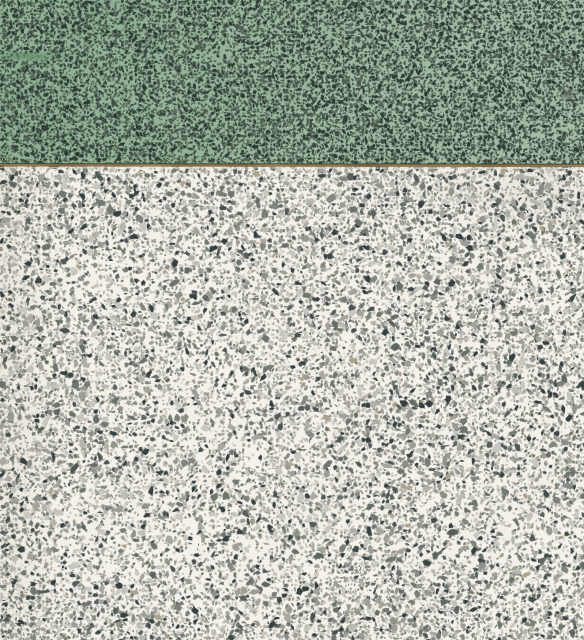
A Shadertoy shader for this texture:

```glsl
// Terrazzo floor: a green speckled band above a pale stone field, split by a brass strip.

float hash(vec2 p) {
    vec3 q = fract(vec3(p.xyx) * 0.1031);
    q += dot(q, q.yzx + 33.33);
    return fract((q.x + q.y) * q.z);
}

// Irregular five-sided stone, turned and stretched by its seed
float stoneDistance(vec2 p, float radius, vec2 seed) {
    float turn = 6.2832 * hash(seed + 3.1);
    float stretch = mix(0.66, 1.0, hash(seed + 8.7));
    p = mat2(cos(turn), sin(turn), -sin(turn), cos(turn)) * p;
    p *= vec2(stretch, 1.0 / stretch);
    float d = length(p) - radius * 1.05;
    for (int i = 0; i < 5; i++) {
        float k = float(i);
        float a = 1.2566 * (k + 0.7 * hash(seed + k * 5.3));
        float reach = radius * mix(0.55, 1.0, hash(seed + k * 9.1 + 2.0));
        d = max(d, dot(p, vec2(cos(a), sin(a))) - reach);
    }
    return d;
}

// One scattered layer: x is stone coverage, y its tone seed
vec2 stoneLayer(vec2 p, float count, float fill, float size, float seed) {
    vec2 cell = floor(p * count), nearest = vec2(1.0, 0.0);
    for (int y = -1; y <= 1; y++)
    for (int x = -1; x <= 1; x++) {
        vec2 id = cell + vec2(x, y) + 40.0 + seed * 173.0;
        if (hash(id + 0.5) > fill) continue;
        vec2 centre = cell + vec2(x, y) + 0.1 + 0.8 * vec2(hash(id + 11.3), hash(id + 27.9));
        float radius = size * mix(0.55, 1.15, hash(id + 61.7));
        float d = stoneDistance(p * count - centre, radius, id) / count;
        if (d < nearest.x) nearest = vec2(d, hash(id + 91.2));
    }
    float edge = max(0.0014, 0.7 / iResolution.y);
    return vec2(1.0 - smoothstep(-edge, edge, nearest.x), nearest.y);
}

float waves(vec2 p) {
    return (sin(p.x * 13.0 + 2.0 * sin(p.y * 9.0)) + sin(p.y * 17.0 + 2.0 * sin(p.x * 11.0 + 1.0))
        + 0.6 * sin(p.x * 31.0 - p.y * 27.0)) / 2.6;
}

// Soft oval spot
float spot(vec2 p, vec2 centre, vec2 size) {
    vec2 q = (p - centre) / size;
    return exp(-dot(q, q));
}

vec3 stoneColour(float tone) {
    vec3 c = mix(vec3(0.21, 0.25, 0.25), vec3(0.43, 0.46, 0.43), smoothstep(0.05, 0.3, tone));
    c = mix(c, vec3(0.62, 0.62, 0.59), smoothstep(0.3, 0.6, tone));
    c = mix(c, vec3(0.78, 0.78, 0.75), smoothstep(0.6, 0.85, tone));
    return mix(c, vec3(0.68, 0.64, 0.55), step(0.97, tone));
}

vec3 paleField(vec2 p) {
    // Sparse patches and crowded edges
    float sparse = spot(p, vec2(0.20, 0.56), vec2(0.11, 0.05))
        + spot(p, vec2(0.38, 0.12), vec2(0.10, 0.06))
        + spot(p, vec2(0.80, 0.16), vec2(0.10, 0.05))
        + spot(p, vec2(0.16, 0.15), vec2(0.10, 0.05))
        + 0.6 * spot(p, vec2(0.32, 0.35), vec2(0.12, 0.07));
    float crowd = smoothstep(0.55, 0.74, p.y) + smoothstep(0.10, 0.0, p.y);
    float density = 1.0 + 0.08 * waves(p) + 0.15 * crowd - 0.4 * sparse;

    vec3 col = vec3(0.955, 0.945, 0.915) + 0.006 * waves(p * 1.7);
    col -= vec3(0.03, 0.035, 0.045) * smoothstep(0.12, 0.0, p.x);
    col -= 0.04 * spot(p, vec2(0.82, 0.70), vec2(0.16, 0.05));

    vec2 s = stoneLayer(p, 170.0, 0.70 * density, 0.44, 1.0);
    col = mix(col, stoneColour(0.16 + 0.74 * s.y), s.x * 0.9);
    s = stoneLayer(p, 110.0, 0.64 * density, 0.44, 2.0);
    col = mix(col, stoneColour(0.02 + 0.96 * s.y), s.x);
    s = stoneLayer(p, 74.0, 0.38 * density, 0.43, 3.0);
    col = mix(col, stoneColour(s.y * 0.985), s.x);
    return col;
}

vec3 greenField(vec2 p) {
    vec3 col = mix(vec3(0.56, 0.69, 0.58), vec3(0.63, 0.73, 0.64), smoothstep(0.0, 0.8, p.x));
    col += 0.012 * waves(p * 1.5);

    // Smears of bare cement hide the stones
    float dark = spot(p, vec2(0.045, 0.912), vec2(0.045, 0.006));
    float bare = spot(p, vec2(0.34 + 0.6 * (p.y - 0.915), 0.915), vec2(0.022, 0.025))
        + spot(p, vec2(0.208, 0.865), vec2(0.008, 0.035))
        + spot(p, vec2(0.295, 0.762), vec2(0.03, 0.009));
    float fill = 0.86 + 0.06 * waves(p) - 0.5 * bare - 0.7 * dark;

    vec2 s = stoneLayer(p, 195.0, fill, 0.46, 4.0);
    vec3 shade = mix(vec3(0.17, 0.23, 0.19), vec3(0.38, 0.43, 0.37), s.y * s.y);
    col = mix(col, shade, s.x * 0.9);
    s = stoneLayer(p, 130.0, fill * 0.86, 0.46, 5.0);
    shade = mix(vec3(0.16, 0.22, 0.19), vec3(0.36, 0.41, 0.36), s.y * s.y);
    col = mix(col, shade, s.x);
    col = mix(col, vec3(0.36, 0.53, 0.39), 0.7 * dark);
    return mix(col, vec3(0.43, 0.45, 0.41), 0.8 * spot(p, vec2(0.888, 0.851), vec2(0.009, 0.008)));
}

void mainImage(out vec4 fragColor, in vec2 fragCoord) {
    vec2 p = fragCoord / iResolution.y;
    float aa = 0.7 / iResolution.y;
    float h = p.y - 0.7425 + 0.001 * p.x;
    vec3 col = h > 0.0 ? greenField(p) : paleField(p);

    // Brass strip with a pale lower lip and dark upper groove
    col = mix(col, vec3(0.90, 0.88, 0.82), 0.7 * (1.0 - smoothstep(0.0, 0.002, abs(h + 0.0045))));
    float strip = 1.0 - smoothstep(0.0026 - aa, 0.0026 + aa, abs(h));
    vec3 brass = vec3(0.53, 0.45, 0.32) + 0.05 * sin(p.x * 47.0) * sin(p.x * 19.0);
    brass = mix(brass, vec3(0.28, 0.27, 0.20), smoothstep(0.0, 0.0025, h));
    col = mix(col, brass, strip);
    fragColor = vec4(col, 1.0);
}
```
